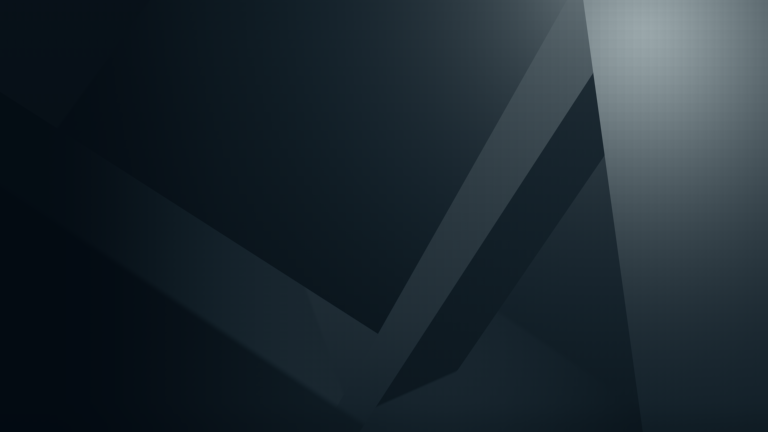
This background is drawn by a Shadertoy shader. Its source:

```glsl
// Dark slate backdrop of overlapping angular panels under a lamp at the upper right.
// Half-plane masks layer the panels; each one has its own brightness falloff
// from the lamp, and a single cool ramp turns brightness into colour.

// Coverage of the area left of the line a -> b, blurred by 'soft'.
float leftOf(vec2 p, vec2 a, vec2 b, float soft) {
    vec2 along = normalize(b - a), rel = p - a;
    float dist = along.x * rel.y - along.y * rel.x;
    float width = soft + 0.8 / iResolution.y;
    return smoothstep(-width, width, dist);
}

// Cool grey ramp: blue in the shade, nearly neutral in the light.
vec3 slate(float v) {
    return v + vec3(0.0, 0.03 + 0.022 * smoothstep(0.0, 0.08, v), 0.06 + 0.03 * smoothstep(0.0, 0.09, v) - 0.04 * v);
}

// Faint brushed weave made of layered sines.
float weave(vec2 p) {
    float sum = 0.0;
    for (int i = 1; i <= 3; i++) {
        float f = 330.0 * float(i);
        sum += (sin(p.x * f) + sin(p.y * f * 0.9)) / float(i);
    }
    return sum;
}

void mainImage(out vec4 fragColor, in vec2 fragCoord) {
    vec2 p = fragCoord / iResolution.y;
    p.x *= 1.77778 * iResolution.y / iResolution.x;
    float d = length(p - vec2(1.40, 1.05));

    // Large inner panel, sinking into shade on the left
    float v = 0.022 + 0.43 * exp(-3.0 * d);
    v = mix(0.017, v, smoothstep(0.15, 0.65, p.x + 0.15 * p.y));

    // Upper left corner sheet
    float corner = leftOf(p, vec2(0.0, 0.519), vec2(0.347, 1.0), 0.002);
    v = mix(v, 0.016 + 0.014 * p.y, corner);

    // Rising light strip, and the descending band that meets it
    float strip = (0.075 + 0.34 * exp(-2.0 * d)) * mix(0.75, 1.0, smoothstep(0.0, 0.3, p.y));
    float rising = leftOf(p, vec2(1.3125, 1.0), vec2(0.875, 0.227), 0.0);
    float facet = leftOf(p, vec2(0.706, 0.336), vec2(0.775, 0.144), 0.003);
    float band = mix(0.017, 0.1, smoothstep(0.08, 0.75, p.x));
    band = mix(band, strip, max(facet * 0.8, rising));
    v = mix(v, strip, rising);
    v = mix(v, band, leftOf(p, vec2(0.875, 0.227), vec2(0.174, 0.676), 0.0));

    // Shadow beneath the descending band
    float under = leftOf(p, vec2(0.87, 0.0), vec2(0.139, 0.479), 0.008);
    v = mix(v, 0.011 + 0.05 * smoothstep(0.1, 0.9, p.x), under);

    // Dark strip, with a floor plane below its cut end
    float dark = 0.034 + 0.13 * exp(-2.0 * d);
    vec2 fromTip = p - vec2(1.03, 0.18);
    float ground = 0.035 + 0.06 * exp(-6.0 * dot(fromTip, fromTip));
    float cutEnd = leftOf(p, vec2(1.058, 0.141), vec2(0.87, 0.058), 0.002);
    v = mix(v, mix(dark, ground, cutEnd), leftOf(p, vec2(1.373, 0.831), vec2(0.87, 0.058), 0.0));

    // Triangle between the dark strip and the right panel
    float wedge = 0.022 + 0.42 * exp(-2.6 * d);
    float foot = leftOf(p, vec2(1.488, 0.05), vec2(1.153, 0.278), 0.006);
    v = mix(v, mix(wedge, ground, foot), leftOf(p, vec2(1.4, 0.641), vec2(1.058, 0.141), 0.0));

    // Brightly lit right panel
    float glow = 0.05 + 0.55 * exp(-3.5 * pow(length(p - vec2(1.49, 0.93)), 1.5));
    v = mix(v, glow, leftOf(p, vec2(1.35, 1.0), vec2(1.488, 0.0), 0.0));

    // Surface grain and darkened lower rim
    v *= 1.0 + 0.006 * weave(p);
    v *= mix(0.85, 1.0, smoothstep(0.0, 0.08, p.y));
    fragColor = vec4(slate(v), 1.0);
}
```
